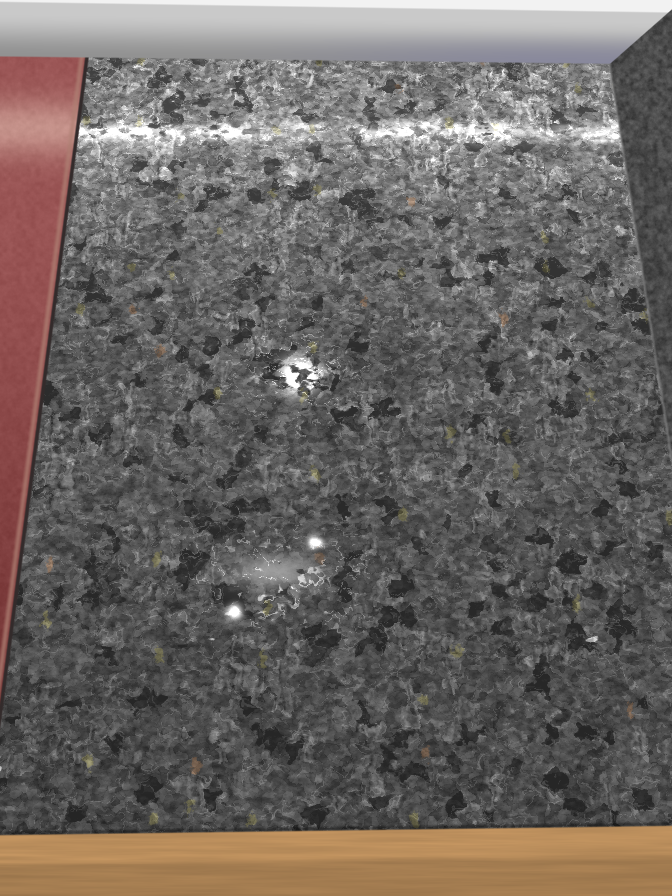
This texture is drawn by a WebGL 1 fragment shader. Its source:

```glsl
precision highp float;
// A polished dark granite slab lying between a pale wall, a red slab and a wooden rail.
// Straight edges divide the scene; the stone is built from warped cell grains,
// upright streaks, short ridges and olive flecks, with broken lamp reflections on top.
uniform vec2 u_resolution;

float hash(vec2 p) {
  vec3 h = fract(p.xyx * vec3(0.1031, 0.103, 0.0973));
  h += dot(h, h.yzx + 33.33);
  return fract((h.x + h.y) * h.z);
}

float noise(vec2 p) {
  vec2 i = floor(p), f = fract(p);
  f = f * f * (3.0 - 2.0 * f);
  return mix(mix(hash(i), hash(i + vec2(1, 0)), f.x),
             mix(hash(i + vec2(0, 1)), hash(i + vec2(1, 1)), f.x), f.y);
}

float fbm(vec2 p) {
  float sum = 0.0, amp = 0.53;
  for (int i = 0; i < 4; i++) {
    sum += amp * noise(p);
    p = mat2(1.6, 1.2, -1.2, 1.6) * p + 7.3;
    amp *= 0.5;
  }
  return sum;
}

// Soft step across an edge
float edge(float d) { return smoothstep(-0.0012, 0.0012, d); }

// Elliptical glow around a centre
float glow(vec2 p, vec2 centre, vec2 radius) {
  vec2 d = (p - centre) / radius;
  return exp(-dot(d, d));
}

// Random grains: x = border distance, y = grain identity
vec2 grains(vec2 p) {
  vec2 cell = floor(p);
  float near = 9.0, second = 9.0, id = 0.0;
  for (int j = -1; j <= 1; j++)
    for (int i = -1; i <= 1; i++) {
      vec2 c = cell + vec2(i, j);
      float d = length(c + vec2(hash(c), hash(c + 41.7)) - p);
      if (d < near) { second = near; near = d; id = hash(c + 93.1); }
      else second = min(second, d);
    }
  return vec2(second - near, id);
}

// Sparse ragged flecks: x = coverage, y = random hue
vec2 flecks(vec2 p, float density, vec2 radius, float seed) {
  vec2 cell = floor(p);
  vec2 centre = 0.3 + 0.4 * vec2(hash(cell + seed), hash(cell + seed + 5.0));
  vec2 d = (fract(p) - centre) / radius;
  float shape = length(d) + 2.2 * (fbm(p * 11.0) - 0.5);
  float present = step(1.0 - density, hash(cell + seed + 11.0));
  return vec2(present * smoothstep(1.0, 0.5, shape), hash(cell + seed + 17.0));
}

vec3 granite(vec2 q) {
  // Grains shrink and flatten toward the far end
  float scale = 1.0 - 0.25 * q.y;
  vec2 g = vec2(q.x - 0.375, q.y) / scale;
  vec2 warp = vec2(fbm(g * 75.0), fbm(g * 75.0 + 19.0)) - 0.5;
  vec2 coarse = grains((g + warp * 0.03) * vec2(52, 50));
  vec2 fine = grains((g + warp * 0.016) * vec2(110, 135));
  float streak = noise(g * vec2(310, 50) + warp * 4.0);
  float ridge = 1.0 - abs(2.0 * noise(g * vec2(85, 125) + warp * 3.0) - 1.0);
  ridge = smoothstep(0.82, 0.97, ridge) * smoothstep(0.45, 0.62, noise(g * 100.0 + 31.0));

  // Mineral tones
  float tone = 0.62 + 0.32 * fine.y + 0.6 * (fbm(g * vec2(140, 180)) - 0.4);
  tone *= mix(0.86, 1.12, coarse.y);
  float streaky = smoothstep(0.5, 0.75, coarse.y) * smoothstep(0.35, 0.6, noise(g * 17.0));
  tone += streaky * (streak - 0.4) * 0.6;
  float dark = smoothstep(0.13, 0.08, coarse.y) * smoothstep(0.0, 0.15, coarse.x);
  tone *= 1.0 - 0.38 * dark;
  tone *= 0.9 + 0.1 * smoothstep(0.0, 0.14, fine.x);
  tone += ridge * 0.3 + 0.2 * (fbm(g * 7.0) - 0.5);
  float light = 0.35 + 0.06 * smoothstep(0.1, 0.6, q.y) + 0.17 * smoothstep(0.55, 0.9, q.y);
  vec3 col = vec3(light * max(tone, 0.42));

  // Olive and rust flecks
  vec2 fleck = flecks(g * 16.0 + 3.0, 0.27, vec2(0.1, 0.17), 2.0);
  vec3 fleckColor = mix(vec3(0.5, 0.48, 0.3), vec3(0.53, 0.39, 0.28), step(0.8, fleck.y));
  col = mix(col, fleckColor * (0.5 + 0.65 * tone), fleck.x * 0.55);

  // Lamp reflections, broken by the grain relief
  float relief = fbm(g * vec2(70, 95));
  float broken = smoothstep(0.36, 0.52, relief);
  float lamps = 1.1 * broken * glow(q, vec2(0.335, 0.581), vec2(0.023, 0.02));
  float pool = smoothstep(0.3, 0.38, relief) * glow(q, vec2(0.305, 0.362), vec2(0.05, 0.019));
  lamps += glow(q, vec2(0.262, 0.317), vec2(0.008, 0.008));
  lamps += glow(q, vec2(0.352, 0.394), vec2(0.008, 0.006));
  float halo = glow(q, vec2(0.335, 0.58), vec2(0.05, 0.045)) + glow(q, vec2(0.31, 0.35), vec2(0.08, 0.05));
  float strip = glow(vec2(0, q.y), vec2(0, 0.852 + 0.012 * (relief - 0.5)), vec2(1, 0.0115));
  float clumps = smoothstep(0.25, 0.65, fbm(q * vec2(24, 60)));
  float haze = glow(vec2(0, q.y), vec2(0, 0.86), vec2(1, 0.055));
  float sparkle = flecks(g * 11.0, 0.1 * step(q.y, 0.36), vec2(0.08, 0.04), 60.0).x;
  col = mix(col, vec3(0.68), 0.8 * pool);
  col += lamps + halo * ridge * 0.32 + strip * (0.1 + 0.5 * broken * clumps);
  col += haze * 0.08 * tone + sparkle * 0.45;
  return col;
}

void main() {
  vec2 p = gl_FragCoord.xy / u_resolution;
  vec2 q = vec2(p.x * 0.75, p.y);
  float speck = fbm(q * 190.0) - 0.5;
  vec3 col = granite(q);

  // Dark stone beyond the right edge
  float right = q.x - 0.68 - 0.158 * (0.928 - q.y);
  col = mix(col, vec3(0.29 + 0.25 * speck), edge(right));
  col = mix(col, vec3(0.55), 0.5 * smoothstep(0.003, 0.0, abs(right)));

  // Red slab with a soft reflection, a rosy rim and a shadow gap
  float left = 0.132 * (q.y - 0.193) - q.x;
  vec3 red = mix(vec3(0.47, 0.22, 0.22), vec3(0.6, 0.33, 0.33), smoothstep(0.2, 0.8, q.y));
  red += vec3(0.17, 0.24, 0.21) * glow(vec2(0, q.y), vec2(0, 0.857), vec2(1, 0.032)) + speck * 0.07;
  red = mix(red, vec3(0.68, 0.5, 0.45), 0.7 * smoothstep(0.005, 0.0, abs(left - 0.007)));
  col = mix(col, vec3(0.2, 0.17, 0.17), edge(left + 0.001));
  col = mix(col, red, edge(left - 0.003));

  // Pale wall, shaded violet toward the far corner
  float wallBase = q.y - 0.937 + 0.012 * q.x;
  float wallMask = edge(wallBase) * edge(q.y - 0.928 - 0.88 * (q.x - 0.68));
  vec3 wall = vec3(mix(0.57, 0.79, smoothstep(0.0, 0.05, wallBase)));
  wall = mix(wall, vec3(0.52, 0.52, 0.63), 0.7 * smoothstep(0.2, 0.65, q.x) * smoothstep(0.04, 0.0, wallBase));
  wall = mix(wall, vec3(0.95), edge(q.y - 0.998 + 0.016 * q.x));
  col = mix(col, wall, wallMask);

  // Wooden rail with long grain
  float rail = 0.068 + 0.0139 * q.x - q.y;
  float woodGrain = fbm(vec2(q.x * 9.0, q.y * 240.0));
  vec3 wood = vec3(0.69, 0.525, 0.34) * (0.93 + 0.16 * woodGrain);
  wood *= 1.05 - 0.13 * smoothstep(0.028, 0.038, rail);
  col = mix(col, wood, edge(rail));
  col *= 1.0 - 0.35 * smoothstep(0.004, 0.0, abs(rail + 0.002));
  gl_FragColor = vec4(clamp(col, 0.0, 1.0), 1.0);
}
```
